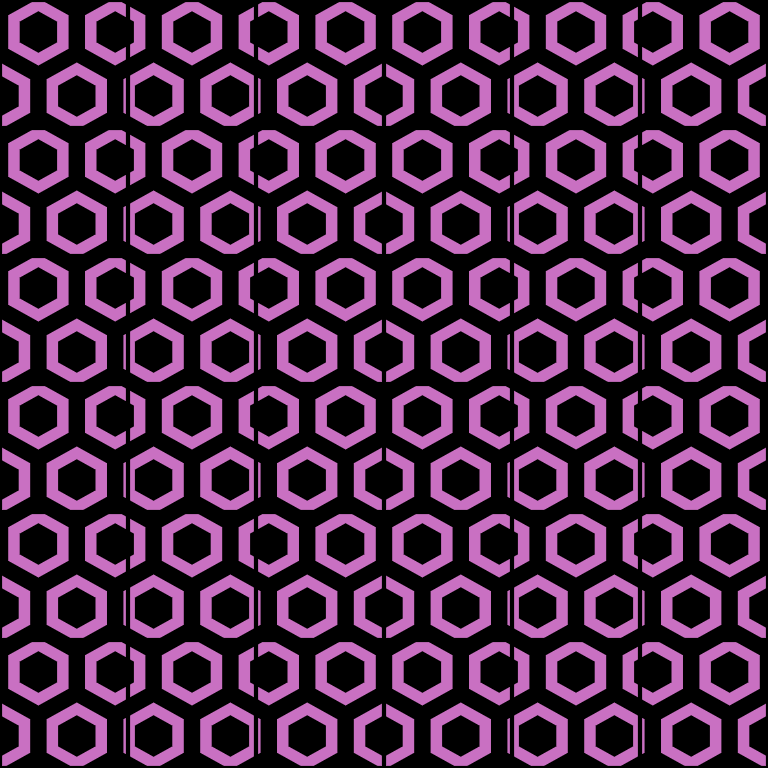
This pattern is drawn by a Shadertoy shader. Its source:

```glsl
// Honeycomb of separate hexagon outlines in orchid on black, in staggered rows.
// Two offset lattices give the hexagon rings; a square grid of thin black gaps
// is cut over them. Whole numbers of cells make the canvas tile.

#define COLUMNS 10.0        // hexagons across
#define ROW_PAIRS 6.0       // pairs of staggered rows down
#define PANELS 6.0          // square panels each way
#define OUTER_APOTHEM 0.393 // in column widths
#define INNER_APOTHEM 0.2435
#define GAP_HALF 0.0165     // in panel widths
#define RING_COLOR vec3(0.79, 0.44, 0.76)
#define BACK_COLOR vec3(0.0)

const vec2 LATTICE = vec2(1.0, 1.7320508);

// Hexagonal metric with flat sides left and right
float hexRadius(vec2 p) {
    p = abs(p);
    return max(p.x, dot(p, 0.5 * LATTICE));
}

// Signed distance to the ring nearest in one rectangular lattice
float ringLattice(vec2 p, vec2 center) {
    vec2 local = (fract(p / LATTICE - center + 0.5) - 0.5) * LATTICE;
    float r = hexRadius(local);
    return max(r - OUTER_APOTHEM, INNER_APOTHEM - r);
}

// Coverage of the inside of a shape, smoothed over one pixel
float coverage(float dist, float pixel) {
    return clamp(0.5 - dist / pixel, 0.0, 1.0);
}

void mainImage(out vec4 fragColor, in vec2 fragCoord) {
    vec2 uv = fragCoord / iResolution.xy;
    float pixel = 1.0 / min(iResolution.x, iResolution.y);

    // Staggered rows of rings
    vec2 p = uv * vec2(COLUMNS, ROW_PAIRS) * LATTICE;
    float ring = min(ringLattice(p, vec2(0.0, 0.25)),
                     ringLattice(p, vec2(0.5, 0.75)));
    float ink = coverage(ring, COLUMNS * pixel);

    // Gaps along the panel borders
    vec2 border = 0.5 - abs(fract(uv * PANELS) - 0.5);
    float gap = GAP_HALF - min(border.x, border.y);
    ink *= coverage(gap, PANELS * pixel);

    fragColor = vec4(mix(BACK_COLOR, RING_COLOR, ink), 1.0);
}
```
